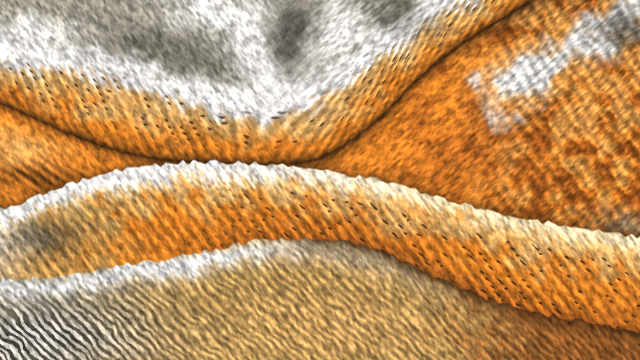
Write a WebGL 2 fragment shader that draws this texture.

```glsl
#version 300 es
precision highp float;
uniform vec2 u_resolution;
out vec4 outColor;

const vec3 ORANGE = vec3(.89, .52, .17);
const vec3 TAN = vec3(.88, .68, .41);
const vec3 BROWN = vec3(.58, .31, .12);
const vec3 SILVER = vec3(.89, .88, .87);
const vec3 CREAM = vec3(.92, .83, .66);
const vec3 GRAY = vec3(.58, .56, .50);
const vec3 OLIVE = vec3(.76, .61, .36);
const vec3 DARK = vec3(.20, .12, .06);
const float KNOT_STEP = .14815;
const float RIB_RATE = 30.;
const float EDGE = .004;

// Fold outlines: heights at evenly spaced knots
const float CREASE[13] = float[13](.711, .648, .59, .558, .551, .546, .562, .657, .803, .912, 1., 1.09, 1.18);
const float SHEEN[13] = float[13](.815, .796, .769, .727, .681, .664, .711, .815, .919, 1.01, 1.09, 1.18, 1.27);
const float CREST[13] = float[13](.421, .472, .519, .544, .549, .544, .528, .502, .463, .421, .389, .363, .345);
const float UNDER[13] = float[13](.225, .231, .255, .278, .306, .333, .333, .313, .243, .178, .134, .106, .079);

vec2 p, q; // canvas position, and the same with ragged warping
float grain;

float spline(float k[13], float x) {
  float t = clamp(x / KNOT_STEP, 0., 11.999);
  int i = int(t);
  float f = t - float(i);
  float a = k[max(i - 1, 0)], b = k[i], c = k[i + 1], d = k[min(i + 2, 12)];
  return b + .5 * f * (c - a + f * (2. * a - 5. * b + 4. * c - d + f * (3. * (b - c) + d - a)));
}

float hash(vec2 v) {
  vec3 h = fract(v.xyx * .1031);
  h += dot(h, h.yzx + 33.33);
  return fract((h.x + h.y) * h.z);
}

float noise(vec2 v) {
  vec2 i = floor(v), f = fract(v);
  f = f * f * (3. - 2. * f);
  return mix(mix(hash(i), hash(i + vec2(1, 0)), f.x),
             mix(hash(i + vec2(0, 1)), hash(i + vec2(1, 1)), f.x), f.y);
}

float fbm(vec2 v) {
  float sum = 0., amp = .53;
  for (int i = 0; i < 4; i++) {
    sum += amp * noise(v);
    v = mat2(1.6, 1.2, -1.2, 1.6) * v + 7.3;
    amp *= .5;
  }
  return sum;
}

// Short fibres stretched along an angle
float pile(float angle) {
  float c = cos(angle), s = sin(angle);
  vec2 v = vec2(c * p.x + s * p.y, c * p.y - s * p.x);
  return .6 * noise(v * vec2(50, 130)) + .4 * noise(v * vec2(110, 210) + 19.);
}

float ramp(float lo, float hi, float x) { return smoothstep(lo, hi, x); }

float rib(float s) { return .5 + .5 * sin(6.28318 * s); }

// Soft ragged patch
float spot(float x, float y, float rx, float ry) {
  vec2 v = (q - vec2(x, y)) / vec2(rx, ry);
  return exp(-dot(v, v));
}

// Small dark gaps strung along each rib
float gaps(float s, float depth) {
  vec2 g = vec2(s * RIB_RATE, depth * 60.), f = fract(g) - .5;
  return step(.6, hash(floor(g))) * (1. - ramp(.08, .34, length(f * vec2(1.5, .9))));
}

vec3 upperFold(float a, float d) {
  float h = a / max(a - d, .03);
  float s = p.x + mix(.5, -.9, ramp(.5, .95, p.x)) * a, teeth = rib(s * RIB_RATE);
  vec3 col = mix(ORANGE, TAN, ramp(.2, .85, h + .9 * grain));
  col = mix(col, SILVER, ramp(-.025, .03, d + .02 * (teeth - .5) + .08 * grain));
  col = mix(col, GRAY, ramp(.05, .12, d + .09 * grain));
  float light = spot(.76, .78, .08, .12) + spot(.58, .97, .12, .05) + spot(.94, .9, .09, .1)
    + spot(.68, .88, .07, .1) + spot(.07, .91, .14, .04);
  col = mix(col, SILVER, min(light, 1.) * ramp(-.01, .03, d));
  float shade = spot(.82, .9, .05, .09) + .5 * spot(.4, .89, .12, .05)
    + .5 * spot(.56, .83, .1, .06) + .6 * spot(1.1, .97, .08, .06);
  col = mix(col, GRAY * .5, min(shade, .85));
  float body = 1. - ramp(0., .05, d);
  col *= 1. - .22 * body * (1. - teeth);
  col = mix(col, DARK, .7 * gaps(s, a) * body * ramp(.2, .5, h));
  return mix(col, DARK, .9 * exp(-max(a, 0.) * 65.));
}

vec3 valley(float a, float b) {
  float right = ramp(1.2, 1.5, p.x);
  vec3 col = mix(ORANGE, TAN, .55 * right * ramp(-.15, .15, grain + .3 * (p.y - .6)));
  col = mix(col, BROWN, .8 * ramp(-.02, .2, -grain) * ramp(1., 1.3, p.x));
  col = mix(col, BROWN, min(.6 * spot(1.32, .7, .05, .04) + .55 * spot(1.28, .55, .2, .1), .8));
  // Silver streak toward the upper right
  vec2 axis = vec2(.4, .23), v = q - vec2(1.4, .75);
  float along = clamp(dot(v, axis) / dot(axis, axis), 0., 1.);
  col = mix(col, SILVER, 1. - ramp(.01, .1, length(v - axis * along) + .12 * grain));
  col = mix(col, GRAY * .6, .8 * spot(1.75, .92, .08, .05));
  col = mix(col, GRAY, .7 * spot(1.74, .38, .1, .03));
  col *= 1. - .25 * rib((p.x + .7 * p.y) * 26. + grain) * right;
  // Left pocket
  col = mix(col, TAN, .75 * spot(.05, .58, .13, .06));
  float ridges = rib((p.x * .7 + p.y) * 36.);
  col = mix(col, DARK, (.3 + .5 * ridges) * spot(.1, .5, .14, .04));
  col = mix(col, DARK, .9 * exp(min(a, 0.) * mix(65., 42., ramp(.5, .95, p.x))));
  return mix(col, DARK, .6 * exp(-max(b, 0.) * 60.));
}

vec3 lowerFold(float depth, float c) {
  float s = p.x + .73 * p.y, teeth = rib(s * RIB_RATE), right = ramp(.5, 1.3, p.x);
  vec3 col = mix(TAN, ORANGE, ramp(.05, .16, depth + .2 * grain));
  col = mix(col, BROWN, .75 * exp(-max(c, 0.) * 32.) * ramp(.4, .75, p.x));
  col = mix(col, OLIVE, .8 - .8 * ramp(.15, .5, p.x + .4 * grain));
  col = mix(col, GRAY * .5, .75 * spot(.1, .34, .09, .05));
  col = mix(col, SILVER, .6 * spot(0., .32, .07, .08));
  col *= 1. - .26 * (1. - teeth) * ramp(.03, .1, depth);
  col = mix(col, DARK, .75 * gaps(s, depth) * ramp(.05, .08, depth) * ramp(.45, .8, p.x));
  float body = ramp(.025, mix(.09, .065, right), depth + .018 * teeth + .05 * grain);
  return mix(mix(SILVER, CREAM, right), col, body);
}

vec3 lowerCloth(float depth) {
  float twill = rib((p.x + p.y) * 36. + 1.5 * grain);
  vec3 col = mix(OLIVE, TAN, .75 * spot(.95, .1, .35, .12));
  col = mix(col, BROWN, .75 * ramp(1.15, 1.55, p.x + .4 * grain));
  col = mix(col, GRAY, .8 - .8 * ramp(.1, .55, p.x));
  float t = (depth - .025 + .05 * grain) / .036, band = exp(-t * t);
  col = mix(col, SILVER, band * (1. - .55 * ramp(.6, .95, p.x)) * (1. - ramp(1., 1.35, p.x)));
  vec3 stripe = mix(GRAY * .5, SILVER, ramp(.2, .6, twill));
  col = mix(col, stripe, .8 * spot(.1, .06, .32, .1));
  col *= 1. - .28 * (1. - twill) * (1. - .5 * band);
  return mix(col, DARK, .8 * exp(-max(depth, 0.) * 38.) * ramp(.65, 1., p.x));
}

void main() {
  p = gl_FragCoord.xy / u_resolution * vec2(16. / 9., 1.);
  q = p + .09 * (vec2(fbm(p * 14.), fbm(p * 14. + 40.)) - .5);
  grain = fbm(p * 22.) - .5;
  float fluff = .014 * (noise(p * vec2(65, 18)) - .5);
  float a = p.y - spline(CREASE, p.x) + .4 * fluff, d = p.y - spline(SHEEN, p.x);
  float b = p.y - spline(CREST, p.x) + fluff, c = p.y - spline(UNDER, p.x) + fluff;

  // Stack the folds from back to front
  vec3 front = mix(lowerCloth(-c), lowerFold(-b, c), ramp(-EDGE, EDGE, c));
  vec3 back = mix(valley(a, b), upperFold(a, d), ramp(-EDGE, EDGE, a));
  float behind = ramp(-EDGE, EDGE, b);
  vec3 col = mix(front, back, behind);

  // Pile grain over everything
  float fibre = mix(pile(-.95), pile(.7), ramp(.6, 1., p.x) * behind);
  col *= 1. + .8 * (fibre - .48);
  outColor = vec4(clamp(col * 1.06, 0., 1.), 1);
}
```
